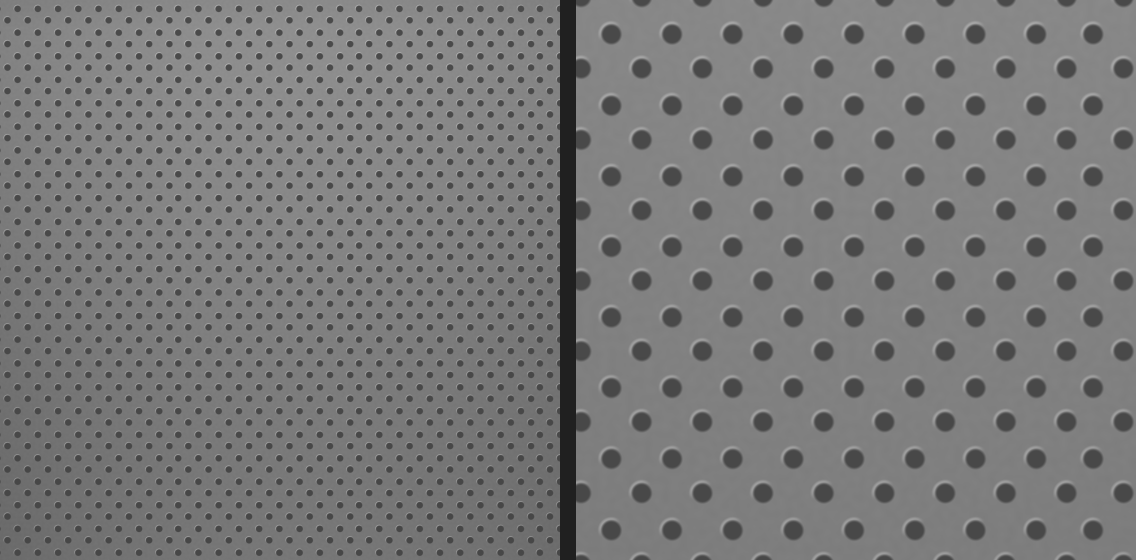
Left, the full canvas; right, a detail of the centre.
A WebGL 2 fragment shader for this texture:

```glsl
#version 300 es
precision highp float;
// Perforated grey metal: staggered rows of small dark holes on a softly lit sheet.
// Holes repeat in panels nine columns wide; rows drift slightly from an even pitch.
// Each hole has a bright crescent on its upper left, and the sheet has a faint grain.

uniform vec2 u_resolution;
out vec4 outColor;

const float TAU = 6.2831853;
const float PANEL_WIDTH = 0.3229;   // nine columns and a slightly tight seam
const float PANEL_COLUMNS = 9.0;
const float COLUMN_PITCH = 0.03613;
const float ROW_PITCH = 0.02112;
const float FIRST_COLUMN = -0.0046;
const float FIRST_ROW = 0.0786;     // distance from the top to row zero
const float HOLE_RADIUS = 0.0057;
const vec3 HOLE_GREY = vec3(0.285);
const vec2 LIGHT_DIRECTION = vec2(-0.6, -0.8);

vec2 hashGradient(vec2 cell) {
  float h = fract(sin(dot(cell, vec2(127.1, 311.7))) * 43758.5);
  return vec2(cos(TAU * h), sin(TAU * h));
}

float gradientNoise(vec2 p) {
  vec2 i = floor(p), f = fract(p);
  vec2 u = f * f * (3.0 - 2.0 * f);
  vec2 e = vec2(1.0, 0.0);
  float low = mix(dot(hashGradient(i), f),
                  dot(hashGradient(i + e), f - e), u.x);
  float high = mix(dot(hashGradient(i + e.yx), f - e.yx),
                   dot(hashGradient(i + 1.0), f - 1.0), u.x);
  return mix(low, high, u.y);
}

// Vertical offset of a row: alternating, plus a slow swing over sixteen rows.
float rowDrift(float row, float odd) {
  return 0.00043 * (odd * 2.0 - 1.0) + 0.00052 * cos(TAU * row / 16.0);
}

// Vector from the centre of the nearest hole, with y pointing down.
vec2 holeOffset(vec2 p) {
  float row = floor((p.y - FIRST_ROW) / ROW_PITCH + 0.5);
  float odd = mod(row, 2.0);
  float y = p.y - FIRST_ROW - row * ROW_PITCH - rowDrift(row, odd);

  // Even rows are shifted by half a column.
  float stagger = (1.0 - odd) * 0.5 * COLUMN_PITCH;
  float x = p.x - FIRST_COLUMN - stagger + 0.5 * COLUMN_PITCH;
  x = mod(x, PANEL_WIDTH);
  float column = min(floor(x / COLUMN_PITCH), PANEL_COLUMNS - 1.0);
  return vec2(x - (column + 0.5) * COLUMN_PITCH, y);
}

// Light falls from the upper middle and fades to the sides and bottom.
float sheetLight(vec2 p) {
  float side = abs(p.x - 0.52) * 2.0;
  float light = mix(0.562, 0.464, smoothstep(0.0, 1.0, p.y * 0.9 + 0.05));
  light -= 0.045 * side * side;
  return light - 0.02 * smoothstep(0.06, 0.0, p.y);
}

void main() {
  vec2 p = gl_FragCoord.xy / u_resolution;
  p.y = 1.0 - p.y;
  float soft = max(0.75 / min(u_resolution.x, u_resolution.y), 0.0011);

  // Sheet with fine grain
  float grain = gradientNoise(p * 190.0);
  vec3 color = vec3(sheetLight(p) + 0.012 * grain);

  // Bright crescent just outside the lit edge
  vec2 offset = holeOffset(p);
  float radius = length(offset);
  float facing = dot(offset / max(radius, 0.0001), LIGHT_DIRECTION);
  float rimBand = smoothstep(0.0018, 0.0, abs(radius - HOLE_RADIUS - 0.0011));
  color += 0.12 * rimBand * smoothstep(0.0, 0.9, facing);

  // Dark hole
  float hole = 1.0 - smoothstep(-soft, soft, radius - HOLE_RADIUS);
  color = mix(color, HOLE_GREY + 0.015 * (0.5 - p.y), hole);

  outColor = vec4(color, 1.0);
}
```
